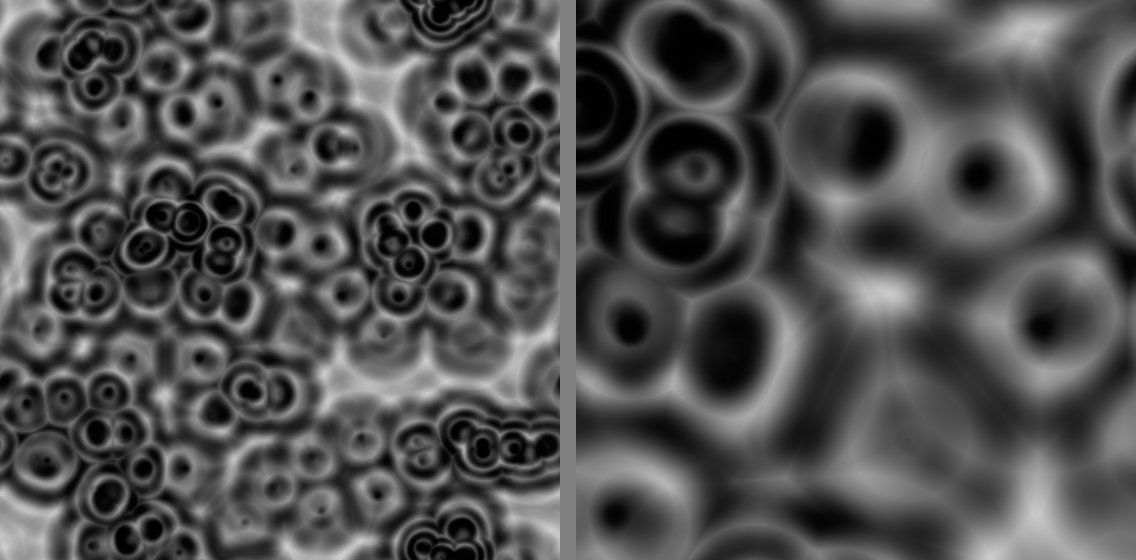
Left, the full canvas; right, a detail of the centre.
This texture is drawn by a Shadertoy shader. Its source:

```glsl
// Grey swirling ripples around scattered points, with bright creases in the gaps; tiles seamlessly.

const float TAU = 6.2831853;
const int CELLS = 10;          // whole cells per canvas side
const float REACH = 1.5;       // influence of a point, in cells

// Integer hash (PCG style): two values in 0..1 per wrapped cell
vec2 hashCell(ivec2 cell, uint seed) {
    uvec2 h = uvec2((cell + 4 * CELLS) % CELLS) + uvec2(17u + seed * 31u, 59u);
    h = h * 1664525u + 1013904223u;
    h.x += h.y * 1664525u;
    h.y += h.x * 1664525u;
    h ^= h >> 16u;
    h.x += h.y * 1664525u;
    h.y += h.x * 1664525u;
    h ^= h >> 16u;
    return vec2(h & 65535u) / 65536.0;
}

// Phase of the rings: darkest on the rim of each disc
float ringPhase(float dist) {
    return TAU * (dist - 0.62) / 0.52;
}

// Wave with soft dark valleys and sharp bright crests
float crestWave(float phase) {
    return mix(-cos(phase), 1.0 - 2.0 * abs(cos(0.5 * phase)), 0.6);
}

// x: nearest distance, y: second nearest, z: smooth density, w: summed ripples
vec4 pointField(vec2 p) {
    ivec2 home = ivec2(floor(p));
    vec4 field = vec4(9.0, 9.0, 0.0, 0.0);
    for (int j = -2; j <= 2; j++) {
        for (int i = -2; i <= 2; i++) {
            ivec2 cell = home + ivec2(i, j);
            vec2 keep = hashCell(cell, 7u);
            // One point in most cells, a second one in a few
            for (uint k = 0u; k < 2u; k++) {
                if (k == 0u ? keep.x > 0.87 : keep.y > 0.2) continue;
                float dist = length(vec2(cell) + hashCell(cell, k) - p);
                float fade = max(0.0, 1.0 - dist * dist / (REACH * REACH));
                fade *= fade;
                field.y = min(field.y, max(field.x, dist));
                field.x = min(field.x, dist);
                field.z += fade;
                field.w += fade * crestWave(ringPhase(dist));
            }
        }
    }
    return field;
}

void mainImage(out vec4 fragColor, in vec2 fragCoord) {
    vec2 p = fragCoord / iResolution.xy * float(CELLS);
    vec4 field = pointField(p);
    float nearest = field.x;
    float crowding = field.z - 2.47;

    // Neighbours push the inner rings off centre into crescents
    float skew = -5.5 * crowding * exp(-nearest * nearest / 0.24);
    float ring = crestWave(ringPhase(nearest) + skew);
    float ringStrength = mix(0.16, 0.08, smoothstep(0.7, 1.0, nearest));

    // Dense clusters sink into shadow, open gaps rise to bright creases
    float grey = 0.4 + ringStrength * ring + 0.085 * field.w;
    grey += 0.05 * crestWave(ringPhase(field.y));
    grey += 0.2 * (nearest - 0.48) - 0.07 * crowding;
    grey += 0.15 * smoothstep(0.8, 1.3, nearest);

    // Small dark pit at each point
    grey -= 0.12 * (1.0 - smoothstep(0.0, 0.12, nearest));

    // Soft floor keeps the shadows from clipping hard
    grey = 0.5 * (grey + sqrt(grey * grey + 0.003));
    fragColor = vec4(vec3(clamp(grey, 0.0, 1.0)), 1.0);
}
```
